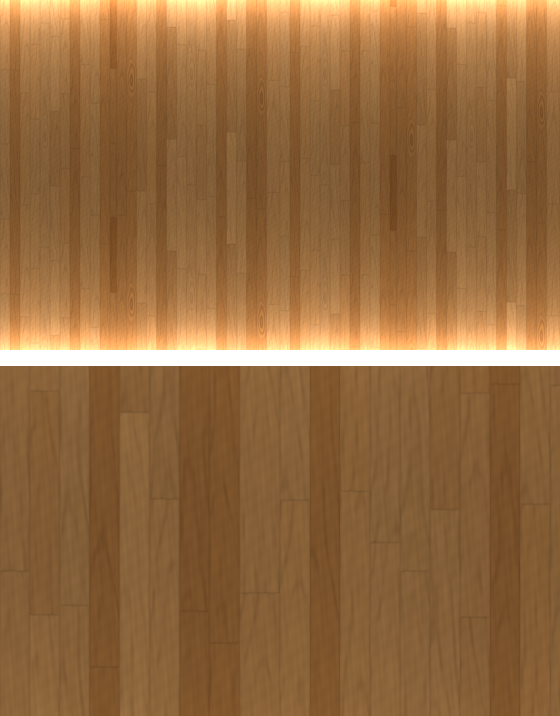
Top: the whole. Bottom: its middle third, enlarged.
Give the GLSL for this texture, as a Shadertoy shader.

```glsl
// Narrow upright floor boards in a 28-column group that repeats twice across,
// with staggered ends, layered-sine grain and a few ringed knots.
// Warm light spills in from the top and bottom edges over a dim middle.

#define PLANKS 56.0              // board widths across the canvas
#define GROUP 28.0               // columns before the group repeats
#define PERIOD 22.4              // vertical repeat, in board widths
#define SHIFT 0.35               // narrowing of the slim column
#define DARK_COLUMNS 0x06413482  // one bit per darker column
#define GRAIN 0.055              // grain contrast
#define SEAM 0.075               // darkness of the gaps
#define BASE_COLOR vec3(0.505, 0.360, 0.207)
#define LIGHT_TINT vec3(1.03, 1.045, 1.07)
#define DARK_TINT vec3(0.935, 0.875, 0.785)
#define SHORT_TINT vec3(0.83, 0.73, 0.59)

// Special columns: index, centre height in each group, knot strength
const vec4 FEATURES[5] = vec4[5](
    vec4(4.0, 21.5, 5.3, 0.45),
    vec4(11.0, 9.5, 15.7, 0.0),
    vec4(13.0, 4.7, 21.1, 1.0),
    vec4(19.0, 5.3, 21.5, 0.5),
    vec4(26.0, 2.9, 1.5, 1.0));

float hash(vec2 p) {
    return fract(sin(dot(p, vec2(127.1, 311.7))) * 43758.5);
}

// Left edge of column i; the middle run is shifted to make one slim board
float columnEdge(float i) {
    return i - SHIFT * step(12.0, i) * step(i, 27.0);
}

// Signed grain value: broken arched growth lines, fibres and soft mottling
float woodGrain(vec2 q, float seed) {
    float s = seed * 40.0;
    float bend = sin(q.y * 0.55 + s) + 0.5 * sin(q.y * 1.27 + q.x * 3.0 + s * 1.7);
    float centre = (seed - 0.5) * 0.9;
    float arch = 15.0 * length(vec2(q.x - centre, 0.15)) + 1.3 * q.y + 1.6 * bend;
    float mottle = sin(q.y * 2.3 + q.x * 5.0 + s) * sin(q.y * 1.1 - q.x * 4.0 + s * 0.6);
    float lines = pow(0.5 + 0.5 * sin(arch), 5.0) * smoothstep(-0.7, 0.6, mottle + 0.4 * bend);
    float fibre = sin(q.x * 27.0 + bend * 1.5 + s) * sin(q.x * 11.0 + q.y * 1.9 + s * 2.0);
    float fleck = sin(q.y * 7.1 + q.x * 9.0 + s) * sin(q.y * 4.3 - q.x * 17.0 - s);
    return 0.25 - 1.6 * lines + 0.4 * fibre + 0.4 * mottle + 0.4 * fleck;
}

// Unlit floor colour at p, measured in board widths
vec3 floorColor(vec2 p, float pixel) {
    // Column within its group
    float group = floor(p.x / GROUP);
    float x = p.x - group * GROUP;
    float column = x < 12.0 - SHIFT ? floor(x) : min(floor(x + SHIFT), GROUP - 1.0);
    float left = columnEdge(column);
    float right = columnEdge(column + 1.0);
    float across = x - 0.5 * (left + right);
    bool dark = ((DARK_COLUMNS >> int(column)) & 1) == 1;

    // Vertical stagger, overridden in the special columns
    float centre = PERIOD * hash(vec2(column, group + 3.0));
    float boards = dark ? 1.0 : 2.0 + floor(hash(vec2(column, 8.0)) * 1.6);
    float knot = 0.0;
    for (int i = 0; i < 5; i++) {
        if (FEATURES[i].x == column) {
            centre = group < 0.5 ? FEATURES[i].y : FEATURES[i].z;
            knot = FEATURES[i].w;
            boards = knot > 0.0 ? 1.0 : 3.0;
        }
    }
    float v = fract((p.y - centre) / PERIOD + 0.5);
    float board = floor(v * boards);
    float along = (v - 0.5) * PERIOD;
    float seed = hash(vec2(column + 0.5, board));

    // Board tone: some pale boards lean toward the darker wood
    float warmth = hash(vec2(board + 5.0, column));
    vec3 tint = dark ? DARK_TINT : mix(LIGHT_TINT, DARK_TINT, 0.6 * warmth * warmth);
    if (column == 11.0) tint = board == 1.0 ? SHORT_TINT : DARK_TINT;
    tint *= 0.97 + 0.06 * hash(vec2(seed, column));
    float grain = woodGrain(vec2(across, along), seed);

    // Knot: stretched rings around a dark heart
    vec2 k = vec2(across, along * 0.24);
    float radius = length(k) + 0.03 * sin(along * 3.0 + across * 6.0);
    float rings = 1.6 * sin(radius * 32.0 + 1.0) - 2.4 * exp(-radius * radius * 70.0);
    grain = mix(grain, rings, knot * (1.0 - smoothstep(0.3, 0.65, radius)));
    vec3 color = BASE_COLOR * tint * (1.0 + GRAIN * grain * vec3(0.85, 1.0, 1.2));

    // Faint gaps along the sides and at the board ends
    float f = fract(v * boards);
    float endGap = min(f, 1.0 - f) * PERIOD / boards;
    float sideGap = min(x - left, right - x);
    float gap = 1.0 - smoothstep(0.0, 0.05 + 0.6 * pixel, min(sideGap, endGap));
    return color * (1.0 - SEAM * gap);
}

void mainImage(out vec4 fragColor, in vec2 fragCoord) {
    // Average four samples to smooth the board edges and grain
    float pixel = PLANKS / iResolution.x;
    vec3 color = vec3(0.0);
    for (int i = 0; i < 4; i++) {
        vec2 offset = vec2(i & 1, i >> 1) * 0.5 - 0.25;
        color += 0.25 * floorColor((fragCoord + offset) * pixel, pixel);
    }

    // Light from both long edges, in shallow scallops
    vec2 uv = fragCoord / iResolution.xy;
    float d = abs(2.0 * uv.y - 1.0);
    float scallop = 1.0 + 0.08 * sin(uv.x * 25.0 - 0.8) + 0.05 * sin(uv.x * 57.0);
    float light = 1.0 + 0.66 * d * d + 0.98 * scallop * pow(d, 10.0);
    color *= pow(vec3(light), vec3(1.0, 1.0, 1.12));
    fragColor = vec4(min(color, 1.0), 1.0);
}
```
